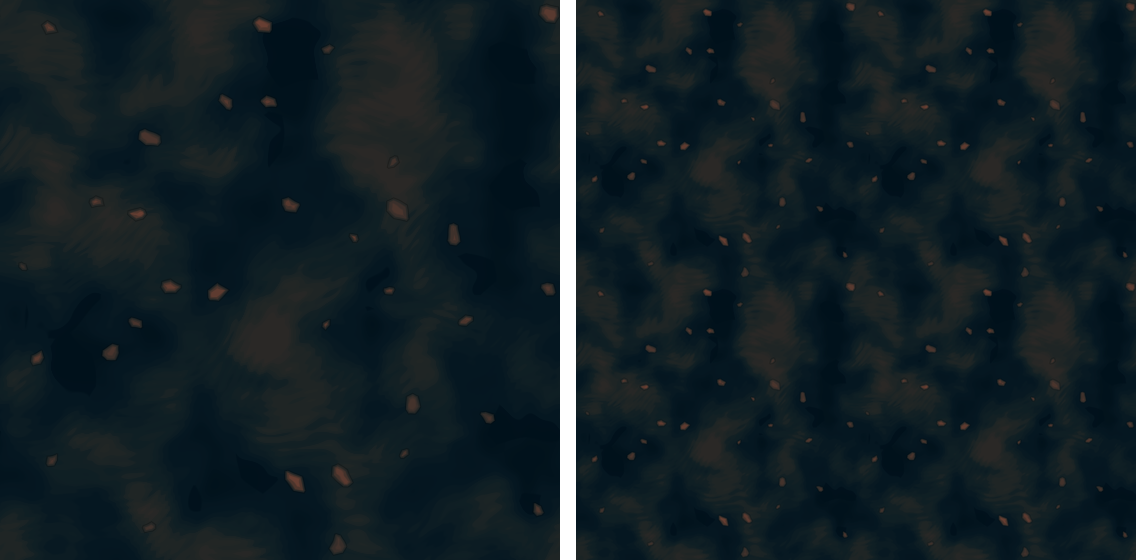
Left, the tile; right, the same tile 2 across and 2 down.
Reproduce this texture procedurally as a WebGL 2 fragment shader.

```glsl
#version 300 es
precision highp float;
// Dark teal, clouded stone with faint brush streaks and scattered rust-brown chips.

#define CLOUD_PERIOD 5
#define CLOUD_GAIN 4.0
#define WARP 0.035
#define BANDS_PER_UNIT 3.0
#define BAND_STRENGTH 0.75
#define STREAK_STRENGTH 0.75
#define CHIP_CELLS 9
#define CHIP_DENSITY 0.38
#define CHIP_RADIUS vec2(0.007, 0.021)
#define HOLLOW_CELLS 5
#define HOLLOW_DENSITY 0.75
#define HOLLOW_RADIUS vec2(0.035, 0.070)

uniform vec2 u_resolution;
out vec4 fragColor;

const float TAU = 6.2831853;

// Cell index wrapped into 0 .. n-1, also for negative cells
vec2 wrapCell(vec2 c, float n) { return c - n * floor((c + 0.5) / n); }

vec3 hash3(vec2 c, int seed) {
  uvec3 v = uvec3(uint(c.x + 0.5), uint(c.y + 0.5), uint(seed)) * 1664525u + 1013904223u;
  v.x += v.y * v.z; v.y += v.z * v.x; v.z += v.x * v.y;
  v ^= v >> 16u;
  v.x += v.y * v.z; v.y += v.z * v.x; v.z += v.x * v.y;
  return vec3(v >> 8u) / 16777216.0;
}

float corner(vec2 c, vec2 d, float period, int seed) {
  float a = TAU * hash3(wrapCell(c, period), seed).x;
  return dot(vec2(cos(a), sin(a)), d);
}

// Gradient noise that wraps every `period` units; each seed shifts its lattice
float noise(vec2 p, int period, int seed) {
  float n = float(period);
  p += hash3(vec2(3, 7), seed).yz;
  vec2 i = floor(p);
  vec2 f = p - i;
  vec2 w = f * f * f * (f * (f * 6.0 - 15.0) + 10.0);
  float a = corner(i, f, n, seed);
  float b = corner(i + vec2(1, 0), f - vec2(1, 0), n, seed);
  float c = corner(i + vec2(0, 1), f - vec2(0, 1), n, seed);
  float d = corner(i + vec2(1, 1), f - vec2(1, 1), n, seed);
  return mix(mix(a, b, w.x), mix(c, d, w.x), w.y);
}

float layer(vec2 p, int period, int seed) { return noise(p * float(period), period, seed); }

vec2 warp(vec2 p, int period, int seed) {
  return vec2(layer(p, period, seed), layer(p, period, seed + 1));
}

// Scattered irregular polygons: x = signed distance, y = random value of the nearest
vec2 polygons(vec2 p, int cells, float density, vec2 radius, int seed) {
  vec2 nearest = vec2(1.0, 0.0);
  float n = float(cells);
  vec2 home = floor(p * n);
  for (int y = -1; y <= 1; y++)
  for (int x = -1; x <= 1; x++) {
    vec2 cell = home + vec2(x, y);
    vec2 id = wrapCell(cell, n);
    vec3 place = hash3(id, seed);
    if (place.z > density) continue;
    vec3 shape = hash3(id, seed + 1);
    vec2 q = p - (cell + 0.15 + 0.7 * place.xy) / n;
    float turn = TAU * shape.x;
    float size = mix(radius.x, radius.y, shape.y);
    float d = -1.0;
    for (int k = 0; k < 7; k++) {
      vec3 side = hash3(id, seed + 2 + k);
      float a = TAU * (float(k) + 0.5 * side.x) / 7.0;
      float stretch = 1.0 + 0.25 * cos(2.0 * (a - turn));
      d = max(d, dot(q, vec2(cos(a), sin(a))) - size * stretch * mix(0.75, 1.1, side.y));
    }
    if (d < nearest.x) nearest = vec2(d, shape.z);
  }
  return nearest;
}

vec3 stoneRamp(float z) {
  vec3 c = mix(vec3(0.005, 0.070, 0.108), vec3(0.020, 0.090, 0.130), smoothstep(-2.0, -0.7, z));
  c = mix(c, vec3(0.060, 0.120, 0.140), smoothstep(-0.7, 0.4, z));
  c = mix(c, vec3(0.120, 0.146, 0.146), smoothstep(0.4, 1.3, z));
  return mix(c, vec3(0.165, 0.158, 0.148), smoothstep(1.3, 2.4, z));
}

void main() {
  vec2 p = gl_FragCoord.xy / u_resolution;
  float soft = max(0.0012, 1.0 / u_resolution.y);

  // Clouded ground
  vec2 q = p + WARP * warp(p, 5, 11) + 0.014 * warp(p, 17, 21);
  float z = layer(q, CLOUD_PERIOD, 1) + 0.45 * layer(q, 2 * CLOUD_PERIOD, 2)
          + 0.18 * layer(q, 4 * CLOUD_PERIOD, 3);
  z = CLOUD_GAIN * z + 0.05;

  // Brush streaks in two directions, on integer lattices so that they wrap
  vec2 s = p + 0.05 * warp(p, 7, 31);
  float slanted = noise(vec2(15.0 * (s.x + s.y), 60.0 * (s.x - s.y)), 15, 41);
  float level = noise(vec2(15.0 * s.x, 75.0 * s.y), 15, 42);
  float streak = mix(slanted, level, smoothstep(-0.1, 0.1, layer(p, 5, 43)));
  float tone = z + STREAK_STRENGTH * streak * smoothstep(-1.5, 1.5, z);

  // Soft tonal bands
  float b = tone * BANDS_PER_UNIT;
  float banded = (floor(b) + smoothstep(0.35, 0.65, fract(b))) / BANDS_PER_UNIT;
  vec3 color = stoneRamp(mix(tone, banded, BAND_STRENGTH));

  // Crisp black-blue hollows in the darkest ground
  vec2 hollow = polygons(p + 0.025 * warp(p, 12, 51), HOLLOW_CELLS, HOLLOW_DENSITY, HOLLOW_RADIUS, 60);
  float pit = max(hollow.x, 0.05 * (z + 0.85));
  color = mix(color, vec3(0.0, 0.065, 0.105), 0.85 * smoothstep(soft, -soft, pit));

  // Chips: dark outline, dull rim, brown body, rusty core
  vec2 chip = polygons(p + 0.003 * warp(p, 40, 71), CHIP_CELLS, CHIP_DENSITY, CHIP_RADIUS, 80);
  float d = chip.x;
  color *= 1.0 - 0.25 * smoothstep(0.0025, 0.0, abs(d - 0.001));
  color = mix(color, vec3(0.15, 0.155, 0.15), smoothstep(soft, -soft, d));
  vec3 body = mix(vec3(0.21, 0.18, 0.165), vec3(0.31, 0.21, 0.175), chip.y);
  color = mix(color, body, smoothstep(soft, -soft, d + 0.003));
  vec3 core = mix(body, vec3(0.42, 0.25, 0.20), 0.2 + 0.7 * chip.y);
  color = mix(color, core, smoothstep(soft, -soft, d + 0.007 + 0.006 * streak));

  fragColor = vec4(color, 1.0);
}
```
